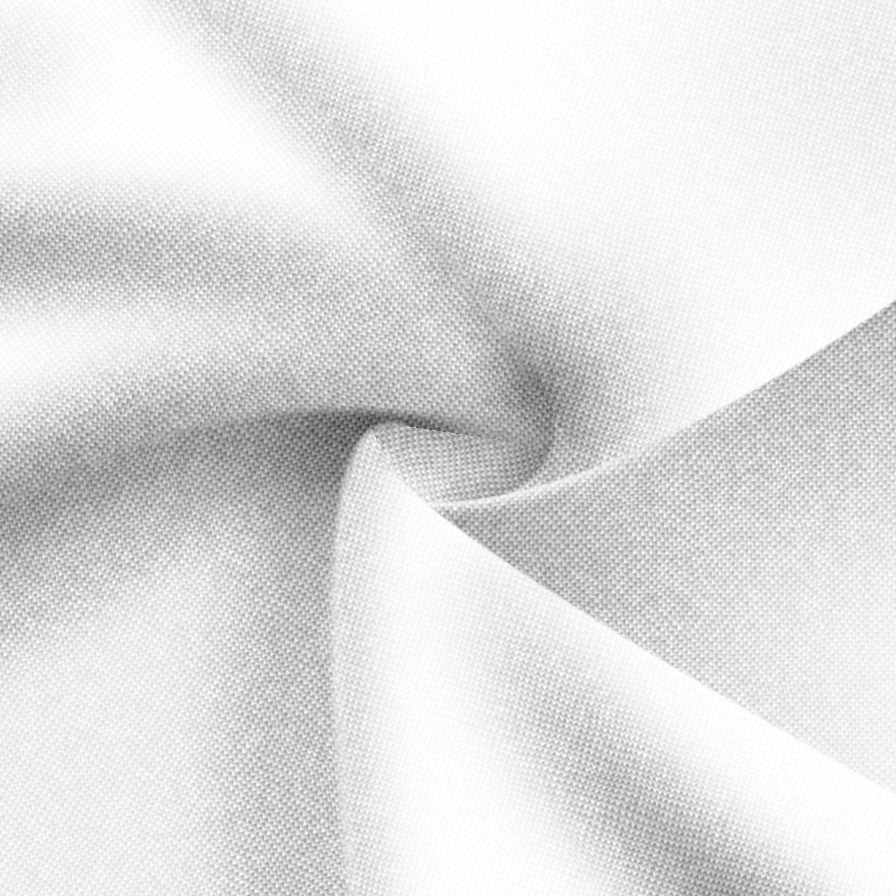
Give the GLSL for this texture, as a WebGL 1 fragment shader.

```glsl
precision highp float;
// Pale knitted cloth twisted into a spiral of soft folds.
uniform vec2 u_resolution;

const float EDGE = 0.0025;         // softness of overlapping cloth edges
const float STITCH_SIZE = 0.0068;  // width of one knit stitch
const float STITCH_DEPTH = 0.125;
const float FUZZ_DEPTH = 0.11;
const float SHADE_GAIN = 1.08;     // overall depth of the shadows

float hash(vec2 p) {
  p = fract(p * vec2(0.1031, 0.1137));
  p += dot(p, p.yx + 33.33);
  return fract((p.x + p.y) * p.x * 17.0);
}

float noise(vec2 p) {
  vec2 i = floor(p), f = fract(p);
  f = f * f * (3.0 - 2.0 * f);
  return mix(mix(hash(i), hash(i + vec2(1, 0)), f.x),
             mix(hash(i + vec2(0, 1)), hash(i + vec2(1, 1)), f.x), f.y);
}

// Quadratic curve: x = signed distance (positive left of travel), y = position along it
vec2 curve(vec2 p, vec2 a, vec2 b, vec2 c) {
  vec2 from = a;
  float nearest = 1e3, side = 1.0, along = 0.0;
  for (int i = 1; i <= 18; i++) {
    float t = float(i) / 18.0;
    vec2 to = mix(mix(a, b, t), mix(b, c, t), t);
    vec2 s = to - from, q = p - from;
    float h = clamp(dot(q, s) / dot(s, s), 0.0, 1.0);
    float d = length(q - s * h);
    if (d < nearest) {
      nearest = d;
      side = s.x * q.y - s.y * q.x < 0.0 ? -1.0 : 1.0;
      along = t + (h - 1.0) / 18.0;
    }
    from = to;
  }
  return vec2(nearest * side, along);
}

// Soft band with separate widths on each side and a strength that varies along it
float band(vec2 c, float left, float right, float start, float end) {
  float d = c.x / (c.x > 0.0 ? left : right);
  return mix(start, end, c.y) * exp(-d * d);
}

float blob(vec2 p, vec2 center, vec2 size) {
  vec2 q = (p - center) / size;
  return exp(-dot(q, q));
}

float leftOf(vec2 c, float soft) { return smoothstep(-soft, soft, c.x); }

// Chevron stitches in columns leaning by an angle from the vertical
float knit(vec2 p, float lean) {
  float s = sin(lean), c = cos(lean);
  vec2 q = mat2(c, s, -s, c) * p / STITCH_SIZE;
  q += 0.9 * vec2(noise(p * 28.0), noise(p * 28.0 + 40.0));
  float loops = cos(6.2832 * (q.y + abs(fract(q.x) - 0.5)));
  return 0.6 * loops + 0.5 * cos(6.2832 * q.x);
}

void main() {
  vec2 p = gl_FragCoord.xy / u_resolution;

  // Fold outlines
  vec2 crease = curve(p, vec2(-0.05, 0.405), vec2(0.30, 0.62), vec2(0.60, 0.50));
  vec2 lip = curve(p, vec2(0.56, 0.63), vec2(0.692, 0.49), vec2(0.52, 0.43));
  vec2 ridge = curve(p, vec2(0.45, 0.525), vec2(0.33, 0.56), vec2(0.40, -0.05));
  vec2 hem = curve(p, vec2(0.43, 0.49), vec2(0.455, 0.415), vec2(1.05, 0.085));
  vec2 wing = curve(p, vec2(0.45, 0.44), vec2(0.66, 0.42), vec2(1.05, 0.70));

  // Soft valleys within the folds
  vec2 valley = curve(p, vec2(0.20, 1.02), vec2(0.4785, 0.783), vec2(0.595, 0.575));
  vec2 hollow = curve(p, vec2(-0.05, 0.718), vec2(0.24, 0.73), vec2(0.44, 0.655));
  vec2 drape = curve(p, vec2(0.34, 0.45), vec2(0.25, 0.25), vec2(0.31, -0.05));
  vec2 pleat = curve(p, vec2(-0.05, 0.27), vec2(0.10, 0.34), vec2(0.27, 0.46));
  vec2 furrow = curve(p, vec2(0.56, 0.32), vec2(0.64, 0.14), vec2(0.86, -0.05));

  // Each piece of cloth: x = shade, y = stitch relief
  vec2 upper = vec2(1.0 - band(valley, 0.065, 0.045, 0.11, 0.21)
    - band(hollow, 0.065, 0.062, 0.27, 0.13) - band(crease, 0.078, 0.078, 0.35, 0.20)
    - band(lip, EDGE, 0.026, 0.02, 0.20)
    - 0.12 * blob(p, vec2(0.66, 0.57), vec2(0.11, 0.15))
    - 0.06 * blob(p, vec2(1.0, 0.92), vec2(0.26, 0.22))
    - 0.06 * blob(p, vec2(0.0, 0.93), vec2(0.09, 0.07)),
    mix(knit(p, -0.65), knit(p, 0.3), leftOf(valley, 0.02)));
  vec2 lower = vec2(0.94 - band(crease, 0.1, 0.095, 0.30, 0.30)
    - band(ridge, 0.08, 0.085, 0.22, 0.10) - band(drape, 0.06, 0.065, 0.06, 0.09)
    - band(pleat, 0.03, 0.04, 0.05, 0.04), knit(p, 0.6));
  vec2 bottom = vec2(0.995 - band(ridge, 0.05, 0.04, 0.12, 0.11)
    - band(furrow, 0.065, 0.07, 0.06, 0.34), knit(p, 0.3));
  vec2 right = vec2(0.97 - band(wing, 0.2, 0.2, 0.12, 0.18)
    - band(hem, 0.10, 0.10, 0.22, 0.0) + band(wing, 0.011, 0.011, 0.32, -0.12),
    knit(p, 0.75));
  vec2 bowl = vec2(0.82 - band(crease, 0.035, 0.035, 0.25, 0.12)
    - band(lip, 0.028, 0.028, 0.20, 0.12)
    + 0.09 * blob(p, vec2(0.46, 0.45), vec2(0.05, 0.03)), knit(p, 1.4));

  // Overlap the pieces; the joins soften inside the twist
  float underCrease = 1.0 - leftOf(crease, mix(0.009, 0.024, smoothstep(0.72, 0.95, crease.y)));
  float insideRidge = leftOf(ridge, mix(0.006, 0.014, ridge.y));
  float aboveHem = leftOf(hem, mix(0.022, EDGE, smoothstep(0.0, 0.14, hem.y)));
  float aboveWing = leftOf(wing, EDGE);
  vec2 cloth = mix(upper, lower, underCrease * (1.0 - insideRidge));
  cloth = mix(cloth, bowl, underCrease * insideRidge * aboveWing * (1.0 - leftOf(lip, EDGE)));
  cloth = mix(cloth, bottom, insideRidge * (1.0 - aboveHem));
  cloth = mix(cloth, right, aboveHem * (1.0 - aboveWing));

  // Knit relief shows most in the shaded cloth
  float light = 1.0 - SHADE_GAIN * (1.0 - cloth.x);
  float relief = mix(0.12, 1.0, smoothstep(1.0, 0.80, light));
  float fuzz = noise(p * 330.0) + 0.5 * noise(p * 120.0) - 0.75;
  light += relief * (STITCH_DEPTH * cloth.y + FUZZ_DEPTH * fuzz);
  gl_FragColor = vec4(vec3(clamp(light, 0.0, 1.0)), 1.0);
}
```
